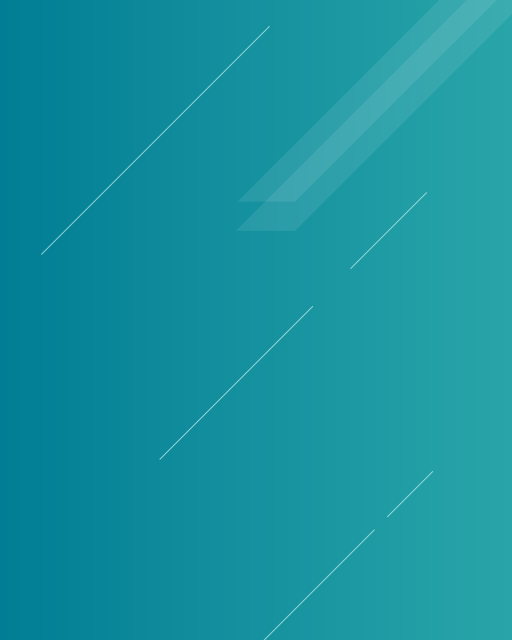
Reproduce this background procedurally as a WebGL 2 fragment shader.

```glsl
#version 300 es
precision highp float;

uniform vec2 u_resolution;
out vec4 fragColor;

// Box-filtered coverage of a thin stroke at distance d from its centre
float strokeCoverage(float d, float halfWidth, float pixel) {
    return clamp(0.5 + (halfWidth - d) / pixel, 0.0, 1.0)
         - clamp(0.5 - (halfWidth + d) / pixel, 0.0, 1.0);
}

// Distance to a segment rising at 45 degrees, with equal run and rise
float diagonalDistance(vec2 p, vec2 start, float run) {
    vec2 offset = p - start;
    float along = clamp(0.5 * (offset.x + offset.y), 0.0, run);
    return length(offset - along);
}

// Diagonal band between two values of x - y, cut flat at its foot
float bandMask(vec2 p, float left, float right, float foot, float pixel) {
    float diagonal = p.x - p.y;
    float side = max(left - diagonal, diagonal - right) * 0.7071;
    return clamp(0.5 - max(side, foot - p.y) / pixel, 0.0, 1.0);
}

void main() {
    // One unit is the canvas height
    vec2 p = gl_FragCoord.xy / u_resolution.y;
    float pixel = 1.0 / u_resolution.y;

    // Horizontal teal gradient
    float across = gl_FragCoord.x / u_resolution.x;
    vec3 color = mix(vec3(0.005, 0.490, 0.583), vec3(0.160, 0.648, 0.662), across);

    // Two overlapping translucent bands
    color = mix(color, vec3(1.0), 0.085 * bandMask(p, -0.3138, -0.2240, 0.6849, pixel));
    color = mix(color, vec3(1.0), 0.085 * bandMask(p, -0.2708, -0.1784, 0.6393, pixel));

    // Fine diagonal strokes: start point and horizontal run
    vec3 strokes[5] = vec3[5](
        vec3(0.0651, 0.6029, 0.3555),
        vec3(0.5482, 0.5807, 0.1180),
        vec3(0.2500, 0.2826, 0.2383),
        vec3(0.6055, 0.1927, 0.0703),
        vec3(0.4028, -0.0100, 0.1819));
    for (int i = 0; i < 5; i++) {
        float d = diagonalDistance(p, strokes[i].xy, strokes[i].z);
        color = mix(color, vec3(0.75, 0.93, 0.93), 0.8 * strokeCoverage(d, 0.0007, pixel));
    }

    fragColor = vec4(color, 1.0);
}
```
